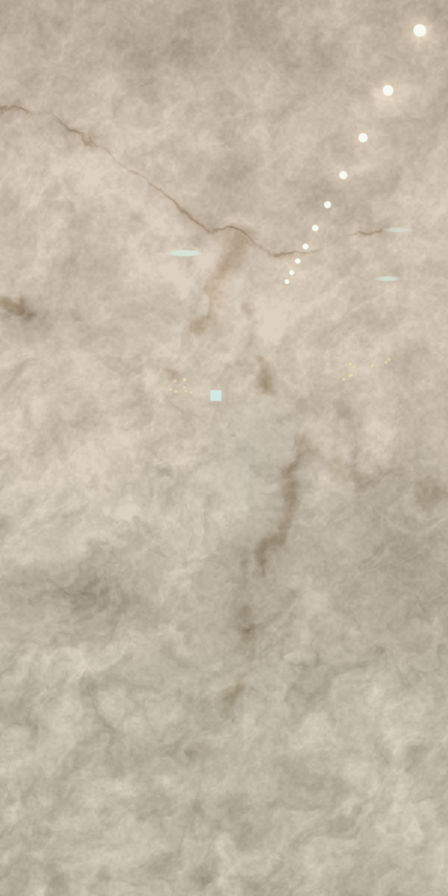
A Shadertoy shader for this texture:

```glsl
// Polished beige marble slab: warped cloud noise, broken ridged creases,
// dark mineral patches and faint brown veins along wandering polylines,
// topped with the reflections of a receding row of ceiling lamps.

float hash(vec2 p) {
    vec3 q = fract(p.xyx * vec3(.1031, .1030, .0973));
    q += dot(q, q.yzx + 33.33);
    return fract((q.x + q.y) * q.z);
}

float noise(vec2 p) {
    vec2 i = floor(p), f = fract(p);
    f = f * f * (3. - 2. * f);
    return mix(mix(hash(i), hash(i + vec2(1, 0)), f.x),
               mix(hash(i + vec2(0, 1)), hash(i + 1.), f.x), f.y);
}

float fbm(vec2 p) {
    float sum = 0., amp = .5;
    for (int i = 0; i < 6; i++) {
        sum += amp * noise(p);
        p = mat2(1.6, 1.2, -1.2, 1.6) * p + 7.3;
        amp *= .53;
    }
    return sum;
}

// Creases of several sizes; each octave shows only in part of the area
float creases(vec2 p) {
    float sum = 0., amp = .5;
    for (int i = 0; i < 4; i++) {
        float ridge = 1. - abs(2. * noise(p) - 1.);
        sum += amp * pow(ridge, 5.) * smoothstep(.35, .75, noise(p * .7 + 17.));
        p = mat2(1.5, 1.1, -1.1, 1.5) * p + 5.1;
        amp *= .8;
    }
    return sum;
}

float segment(vec2 p, vec2 a, vec2 b) {
    vec2 d = b - a;
    return length(p - a - d * clamp(dot(p - a, d) / dot(d, d), 0., 1.));
}

float patchAt(vec2 p, vec2 center, vec2 radius) {
    vec2 d = (p - center) / radius;
    return exp(-dot(d, d));
}

float vein(float d, float width) {
    return exp(-d * d / (width * width));
}

float disc(vec2 p, vec2 center, vec2 radius, float px) {
    float d = (length((p - center) / radius) - 1.) * min(radius.x, radius.y);
    return 1. - smoothstep(-px, px, d);
}

void mainImage(out vec4 fragColor, in vec2 fragCoord) {
    vec2 p = fragCoord / iResolution.x;
    float px = 1. / iResolution.x;
    vec2 warp = vec2(fbm(p * 4. + 2.), fbm(p * 4. + 31.)) - .5;
    vec2 fine = vec2(fbm(p * 17. + 9.), fbm(p * 17. + 55.)) - .5;
    vec2 q = p + .08 * warp + .05 * fine;
    vec2 lean = mat2(.8, -.6, .6, .8) * q;
    float lower = 1. - smoothstep(.7, 1.3, p.y);

    // Broad light, clouds and leaning mottle
    float clouds = fbm(q * vec2(3.2, 3.8) + 1.2 * warp);
    float mottle = fbm(lean * vec2(13., 19.) + 2. * warp + 20.);
    float value = .71 + .1 * smoothstep(.3, 1.3, p.y) - .2 * smoothstep(1.6, 2., p.y);
    value += .5 * (clouds - .5) + (.55 + .3 * lower) * (mottle - .5);

    // Dark mineral patches, broken up by the mottling
    float dark = patchAt(q, vec2(.2, .67), vec2(.2, .09));
    dark += .8 * patchAt(q, vec2(.9, .75), vec2(.2, .25));
    dark += .7 * patchAt(q, vec2(.57, .66), vec2(.09, .2));
    dark += .7 * patchAt(q, vec2(.66, .96), vec2(.04, .14));
    dark += .7 * patchAt(q, vec2(.37, 1.89), vec2(.16, .05));
    dark += .6 * patchAt(q, vec2(.04, 1.32), vec2(.13, .03));
    dark += .6 * patchAt(q, vec2(.72, 1.57), vec2(.08, .05));
    dark += .5 * patchAt(q, vec2(.4, .33), vec2(.14, .06));
    value -= dark * (.1 + .5 * smoothstep(.38, .68, mottle));

    // Veins: upper diagonal, central descent, right shelf
    vec2 upper[6] = vec2[](vec2(-.02, 1.76), vec2(.13, 1.74), vec2(.38, 1.57),
        vec2(.56, 1.46), vec2(.64, 1.43), vec2(.86, 1.5));
    vec2 descent[7] = vec2[](vec2(.57, 1.3), vec2(.58, 1.18), vec2(.66, 1.05),
        vec2(.65, .86), vec2(.56, .66), vec2(.52, .48), vec2(.42, .32));
    vec2 shelf[4] = vec2[](vec2(.58, 1.2), vec2(.7, 1.), vec2(.79, .95), vec2(1.02, .88));
    float dUpper = 9., dDescent = 9., dShelf = 9.;
    for (int i = 0; i < 5; i++) dUpper = min(dUpper, segment(q, upper[i], upper[i + 1]));
    for (int i = 0; i < 6; i++) dDescent = min(dDescent, segment(q, descent[i], descent[i + 1]));
    for (int i = 0; i < 3; i++) dShelf = min(dShelf, segment(q, shelf[i], shelf[i + 1]));
    float broken = smoothstep(.4, .65, .4 * noise(p * 22.) + .6 * mottle);
    float brown = (.12 + .3 * broken) * vein(dUpper, .004) + .2 * broken * vein(dUpper, .025);
    brown += broken * (.4 * vein(dDescent, .016) + .25 * vein(dShelf, .025));
    brown += .5 * broken * vein(segment(q, vec2(.55, 1.45), vec2(.4, 1.18)), .03);
    brown += .5 * broken * vein(segment(q, vec2(-.02, 1.36), vec2(.2, 1.29)), .014);

    // Short dark and pale creases, then grain
    value -= brown + (.22 + .2 * lower) * creases(q * 7. + 3.) * smoothstep(.35, .6, clouds);
    value += .22 * creases(lean * vec2(11., 17.) + 40.);
    value += .12 * (noise(p * 75.) - .5) + .12 * (noise(p * 150.) - .5);

    // Warm at the top, olive towards the bottom
    vec3 col = mix(vec3(.53, .49, .425), vec3(.84, .8, .73), clamp(value, -.1, 1.06));
    col += mix(vec3(-.01, .002, -.006), vec3(.01, -.002, 0.), smoothstep(.3, 1.6, p.y));
    col += vec3(.03, 0., -.04) * min(brown, .6);
    col = mix(col, vec3(.66, .65, .62), .3 * patchAt(q, vec2(.57, .98), vec2(.07, .12)));

    // Lamp row shrinking towards its vanishing point
    for (int i = 0; i < 10; i++) {
        float size = pow(.79, float(i));
        vec2 c = vec2(.6, 1.295) + vec2(.337, .637) * size;
        float r = .004 + .01 * size;
        col += vec3(.2, .19, .16) * size * exp(-length(p - c) / (2. * r));
        col = mix(col, vec3(.97, .98, .94), disc(p, c, vec2(r), px));
    }

    // Flat glints, a square window and warm sparkles
    vec3 glint = vec3(.84, .9, .85);
    col = mix(col, glint, .9 * disc(p, vec2(.413, 1.435), vec2(.034, .007), px));
    col = mix(col, glint, .8 * disc(p, vec2(.865, 1.378), vec2(.024, .005), px));
    col = mix(col, glint, .6 * disc(p, vec2(.888, 1.487), vec2(.026, .005), px));
    vec2 w = abs(p - vec2(.482, 1.117));
    col = mix(col, vec3(.82, .91, .91), 1. - smoothstep(-px, px, max(w.x, w.y) - .012));
    for (int i = 0; i < 16; i++) {
        float k = float(i);
        vec2 s = vec2(hash(vec2(k, 3.)), hash(vec2(k, 8.))) - .5;
        vec2 c = i < 8 ? vec2(.405, 1.14) + s * vec2(.07, .04)
                       : vec2(.82, 1.19) + s.x * vec2(.12, .05) + s.y * vec2(.02, .04);
        col = mix(col, vec3(.93, .86, .68), .8 * disc(p, c, vec2(.003), px));
    }
    fragColor = vec4(clamp(col, 0., 1.), 1.);
}
```
